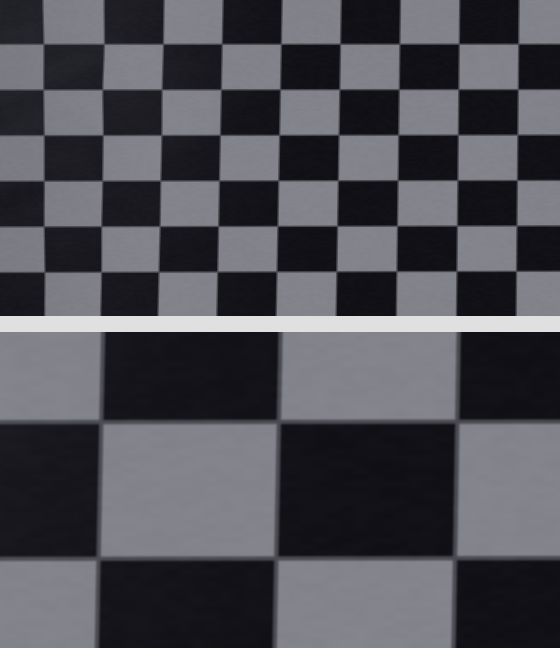
Top, the full canvas; bottom, a detail of the centre.
Give the GLSL for this pattern, as a Shadertoy shader.

```glsl
// A grey and near-black checkerboard printed on a slightly slack sheet.
// The plane is bent a little, cut into cells with fract and floor, then
// shaded with a sheen on the dark ink at the left, soft creases and fine grain.

#define CELL vec2(0.1868, 0.1444)    // cell size, in canvas heights
#define ORIGIN vec2(0.1400, 0.1377)  // first full grid crossing
#define EDGE 0.0045                  // half width of the soft cell borders
#define LIGHT vec3(0.512, 0.512, 0.543)
#define DARK vec3(0.066, 0.064, 0.086)
#define SHEEN vec3(0.064, 0.066, 0.070)
#define BOW 0.0042                   // sideways bend of the columns
#define SLACK 0.005                  // waviness of the left columns
#define GRAIN 0.014

float hash(vec2 p) {
    return fract(sin(dot(p, vec2(127.1, 311.7))) * 43758.5453);
}

float noise(vec2 p) {
    vec2 i = floor(p), f = fract(p);
    f = f * f * (3.0 - 2.0 * f);
    return mix(mix(hash(i), hash(i + vec2(1.0, 0.0)), f.x),
               mix(hash(i + vec2(0.0, 1.0)), hash(i + 1.0), f.x), f.y);
}

// Lean, bow and slack of the sheet
vec2 bend(vec2 p) {
    float lean = mix(-0.0035, 0.010, smoothstep(0.12, 0.46, p.x))
               - 0.0053 * smoothstep(0.70, 1.62, p.x);
    float slack = SLACK * (noise(p * vec2(4.0, 7.0)) - 0.5)
                * (1.0 - smoothstep(0.2, 0.8, p.x));
    p.x -= lean * (2.0 * p.y - 1.0) - BOW * sin(2.8 * (p.x - 0.14)) + slack;
    p.y -= 0.0025 * p.x * (1.0 - p.y);
    return p;
}

// 0 on dark cells, 1 on light cells, blended at the borders
float checker(vec2 p) {
    vec2 g = (p - ORIGIN) / CELL;
    vec2 borderDist = (0.5 - abs(fract(g) - 0.5)) * CELL;
    vec2 parity = 1.0 - 2.0 * mod(floor(g), 2.0);
    vec2 side = parity * smoothstep(0.0, max(EDGE, 1.0 / iResolution.y), borderDist);
    return 0.5 - 0.5 * side.x * side.y;
}

// Reflected light on the dark ink, strongest at the upper left
float sheen(vec2 p, vec2 cell) {
    float fall = 1.0 - smoothstep(0.15, 1.05, p.x);
    float height = mix(0.45, 1.0, smoothstep(0.05, 0.75, p.y));
    float creases = noise(vec2(p.x * 5.0 + p.y * 4.0, p.y * 14.0 - p.x * 5.0));
    return fall * height * (0.60 + 0.50 * creases + 0.25 * hash(cell));
}

void mainImage(out vec4 fragColor, in vec2 fragCoord) {
    vec2 p = fragCoord / iResolution.y;
    vec2 sheet = bend(p);
    vec2 cell = floor((sheet - ORIGIN) / CELL);

    // Ink and paper
    vec3 dark = DARK + SHEEN * sheen(p, cell);
    float paperShade = 0.95 + 0.05 * smoothstep(0.0, 0.5, p.x);
    paperShade += 0.02 * (noise(p * 4.0) - 0.5);
    vec3 color = mix(dark, LIGHT * paperShade, checker(sheet));

    // Fine horizontal grain
    color += GRAIN * (noise(p * vec2(70.0, 150.0)) - 0.5);
    fragColor = vec4(color, 1.0);
}
```
